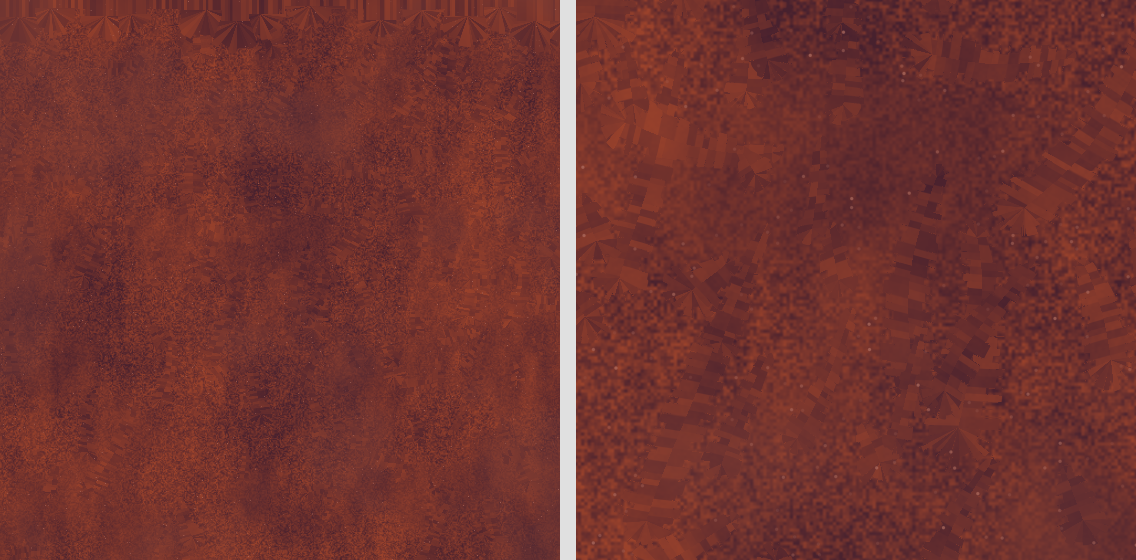
Left: the whole. Right: its middle third, enlarged.
Give the GLSL for this texture, as a Shadertoy shader.

```glsl
// Weathered rust-red metal: cloudy plum and rust tones under fine grain,
// broken by bent ribbons and fans made of flat narrow strips. Ribbons are
// scattered capsules; a row of scalloped fans runs along the top edge.

const vec3 PLUM = vec3(0.335, 0.150, 0.178);
const vec3 RUST = vec3(0.560, 0.240, 0.170);
const vec3 HAZE = vec3(0.445, 0.232, 0.225);
const vec3 SPECK = vec3(0.680, 0.420, 0.370);
const float TONE_MEAN = 0.48;
const float CLOUD_GAIN = 1.10;
const float MOTTLE_GAIN = 0.75;
const float GRAIN_GAIN = 1.15;
const float STRIP_GAIN = 0.72;
const float STRIP_WIDTH = 0.0048;
const float SPECK_CELLS = 200.0;
const float FAN_COUNT = 13.0;

float hash(vec2 p) {
    vec3 q = fract(vec3(p.xyx) * 0.1031);
    q += dot(q, q.yzx + 33.33);
    return fract((q.x + q.y) * q.z);
}

float noise(vec2 p) {
    vec2 i = floor(p), f = fract(p);
    f = f * f * (3.0 - 2.0 * f);
    return mix(mix(hash(i), hash(i + vec2(1, 0)), f.x),
               mix(hash(i + vec2(0, 1)), hash(i + vec2(1, 1)), f.x), f.y);
}

float fbm(vec2 p) {
    float sum = 0.0, amp = 0.5;
    for (int i = 0; i < 5; i++) {
        sum += amp * noise(p);
        p = mat2(0.8, 0.6, -0.6, 0.8) * p * 2.03 + 17.3;
        amp *= 0.5;
    }
    return sum / 0.97;
}

// Tone of the flat strip at position s, with strips of uneven width
float stripTone(float s, float seed) {
    float u = s / STRIP_WIDTH + 1.2 * noise(vec2(s / STRIP_WIDTH * 0.6, seed));
    float i = floor(u);
    float a = hash(vec2(i + 300.0, seed)), b = hash(vec2(i + 301.0, seed));
    return mix(a, b, smoothstep(0.8, 1.0, fract(u)));
}

// Scattered bent capsules, cut crosswise into strips: x = tone, y = cover
vec2 ribbons(vec2 p, float cells, float slim, float seed, float aa) {
    vec2 result = vec2(0.5, 0.0);
    vec2 home = floor(p * cells);
    for (int k = 0; k < 9; k++) {
        vec2 id = home + vec2(k % 3 - 1, k / 3 - 1);
        vec2 key = id + seed;
        float h1 = hash(key + 41.0), h2 = hash(key + 83.0), h3 = hash(key + 127.0);
        vec2 center = (id + vec2(h1, h2)) / cells;
        float presence = 0.28 + 0.35 * smoothstep(0.1, 0.6, center.y)
                       + 0.8 * (noise(center * 5.0 + seed) - 0.5);
        if (hash(key + 211.0) > presence) continue;
        float lean = (h3 - 0.5) * 1.2 + (h1 > 0.85 ? 1.2 : 0.0);
        float c = cos(lean), s = sin(lean);
        vec2 q = mat2(c, s, -s, c) * (p - center);
        q.x += (h2 - 0.5) * 6.0 * q.y * q.y;
        float halfLength = (0.08 + 0.66 * h3) / cells;
        float along = clamp(q.y, -halfLength, halfLength);
        float radius = mix(0.09, 0.18, h1) * slim / cells * (1.0 - 0.4 * along / halfLength);
        vec2 e = vec2(q.x, q.y - along);
        float turn = length(e) > 1e-5 ? atan(e.y, abs(e.x)) : 0.0;
        float tone = stripTone(along + radius * turn, h1 * 90.0 + (q.x > 0.0 ? 7.0 : 0.0));
        float edge = radius * (0.6 + 0.7 * fract(tone * 7.3));
        float cover = 1.0 - smoothstep(edge - aa, edge + aa, length(e));
        // A shared offset makes whole ribbons lighter or darker
        result = mix(result, vec2(tone + 0.5 * (h2 - 0.5), 1.0), cover);
    }
    return result;
}

// Fans hanging from upright strips along the top edge: x = tone, y = cover
vec2 topFans(vec2 p, float aa) {
    float nearest = 9.0, seed = 0.0;
    vec2 arm = vec2(0.0);
    float home = floor(p.x * FAN_COUNT);
    for (float k = -1.0; k <= 1.0; k++) {
        float h = hash(vec2(home + k + 20.0, 5.0));
        vec2 e = p - vec2((home + k + h) / FAN_COUNT, 0.962 + 0.03 * fract(h * 9.7));
        float d = length(vec2(e.x, min(e.y, 0.0)));
        if (d < nearest) { nearest = d; arm = e; seed = h * 70.0; }
    }
    float s = arm.y > 0.0 ? p.x : 0.035 * atan(arm.x, -arm.y + 1e-5);
    float tone = stripTone(s * 0.75, arm.y > 0.0 ? 3.0 : seed);
    float edge = 0.022 + 0.026 * fract(seed * 3.1) + 0.018 * tone;
    float cover = 1.0 - smoothstep(edge - aa, edge + aa, nearest);
    return vec2(tone, max(cover, smoothstep(0.983, 0.983 + aa, p.y)));
}

void mainImage(out vec4 fragColor, in vec2 fragCoord) {
    vec2 p = fragCoord / iResolution.y;
    float aa = 0.6 / iResolution.y;

    // Broad clouds and upright mottling
    float tone = TONE_MEAN + CLOUD_GAIN * (fbm(p * vec2(6.0, 4.5) + 3.0) - 0.5);
    float mottle = MOTTLE_GAIN * (fbm(p * vec2(38.0, 20.0) + 50.0) - 0.5);

    // Fine grain, stronger in patches
    float patchy = 0.55 + 0.7 * smoothstep(0.35, 0.65, fbm(p * 9.0 + 80.0));
    float grain = GRAIN_GAIN * patchy * (0.65 * noise(p * 507.0) + 0.35 * noise(p * 253.0 + 9.0) - 0.5);

    // Strips replace the grain with flat colour
    vec2 warped = p + 0.012 * (vec2(noise(p * 14.0), noise(p * 14.0 + 40.0)) - 0.5);
    vec2 large = ribbons(warped, 8.0, 0.8, 10.0, aa);
    vec2 small = ribbons(warped, 17.0, 1.0, 400.0, aa);
    vec2 strips = mix(large, small, small.y);
    strips.y = max(large.y, small.y) * 0.9;
    vec2 fans = topFans(p, aa);
    float detail = mix(mottle + grain, STRIP_GAIN * (strips.x - 0.5) + 0.4 * mottle, strips.y);
    tone += mix(detail, 0.85 * (fans.x - 0.5), fans.y);
    vec3 color = mix(PLUM, RUST, clamp(tone, -0.25, 1.2));

    // Dusty pink haze
    float haze = smoothstep(0.48, 0.72, fbm(p * 5.0 + 120.0));
    color = mix(color, HAZE, 0.32 * haze);

    // Sparse pale specks, faint to bright
    vec2 cell = floor(p * SPECK_CELLS);
    float pick = hash(cell + 700.0);
    vec2 spot = vec2(hash(cell + 31.0), hash(cell + 57.0)) * 0.5 + 0.25;
    float fade = fract(pick * 911.0);
    float dotMask = 1.0 - smoothstep(0.1, 0.28, length(fract(p * SPECK_CELLS) - spot));
    color = mix(color, SPECK, dotMask * step(0.965, pick) * mix(0.15, 0.75, fade * fade));

    fragColor = vec4(color, 1.0);
}
```
